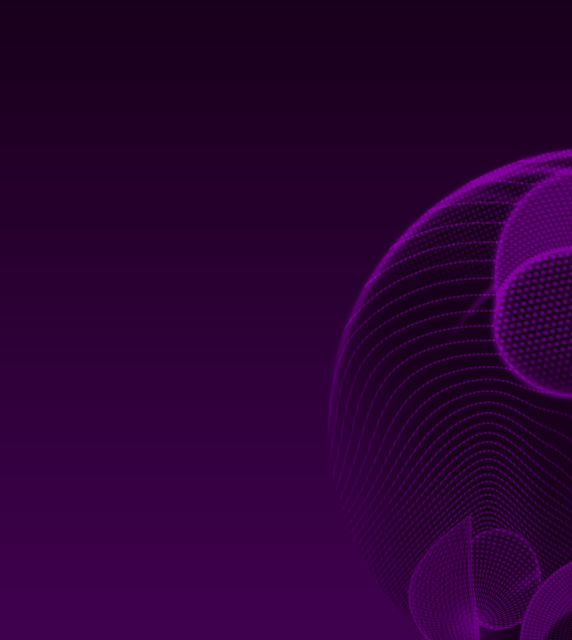
Write a Shadertoy shader that draws this background.

```glsl
// A violet gradient with a dark sphere of dotted contours, a looping tube and mesh petals.
#define TOP_COLOR vec3(0.095, 0.0, 0.105)
#define BOTTOM_COLOR vec3(0.25, 0.0, 0.31)
#define SHADE_COLOR vec3(0.092, 0.0, 0.105)
#define INK_COLOR vec3(0.54, 0.0, 0.66)
#define SPHERE_CENTER vec2(0.944, 0.338)
#define SPHERE_RADIUS 0.432
#define LINE_WIDTH 0.0013
#define DOT_PITCH 0.0068
#define CREST_X 0.762

// Soft coverage of a signed distance, negative inside.
float cover(float d) {
    float px = 1.0 / iResolution.y;
    return smoothstep(px, -px, d);
}

// Glow falling off around a curve.
float glow(float d, float width) {
    return exp(-d * d / (width * width));
}

float ellipse(vec2 p, vec2 center, vec2 radii) {
    return (length((p - center) / radii) - 1.0) * min(radii.x, radii.y);
}

// Round dots on a unit lattice.
float dots(vec2 g) {
    return smoothstep(0.48, 0.12, length(fract(g) - 0.5));
}

// Height field whose level sets bend down at the rim and rise to a crest.
float contourHeight(vec2 p) {
    float u = clamp((0.755 - p.x) / 0.245, 0.0, 1.0);
    float shoulder = 0.2 * (1.0 - sqrt(1.0 - u * u));
    float dx = p.x - CREST_X;
    float tent = 0.9 * (sqrt(dx * dx + 0.0004) - 0.02);
    float crest = smoothstep(0.48, 0.2, p.y);
    float ripple = 0.007 * sin((p.x - 0.78) * 36.0) * smoothstep(0.75, 0.87, p.x);
    return p.y + shoulder * (1.0 - 0.5 * crest) + tent * crest + ripple;
}

float contours(vec2 p) {
    float phase = 20.0 * log(max(contourHeight(p) - 0.03, 0.03));
    float slope = max(length(vec2(dFdx(phase), dFdy(phase))) * iResolution.y, 1.0);
    float d = abs(fract(phase) - 0.5) / slope;
    float line = smoothstep(LINE_WIDTH + 1.0 / iResolution.y, 0.3 * LINE_WIDTH, d);
    float bead = 0.68 + 0.32 * cos(6.2832 * p.x / DOT_PITCH + floor(phase) * 2.4);
    return line * bead;
}

// Tube: x is ink, y is how much it hides what lies behind.
vec2 tube(vec2 p) {
    vec2 mouth = vec2(0.901, 0.495);
    float outer = ellipse(p, vec2(0.911, 0.570), vec2(0.138, 0.164));
    float inner = ellipse(p, mouth, vec2(0.129, 0.115));
    vec2 q = p - mouth;
    float angle = atan(q.y, -q.x);
    float inMouth = cover(inner);
    float wall = cover(outer) * (1.0 - inMouth);
    float mesh = dots(vec2(angle * 19.0 + inner * 35.0, inner * 130.0));
    float ink = wall * (0.43 + 0.26 * mesh);
    vec2 lattice = vec2(p.x + 0.35 * p.y, p.y - 0.2 * p.x) / vec2(0.012, 0.0105);
    lattice.x += 0.5 * floor(lattice.y);
    ink += inMouth * (0.06 + 0.5 * dots(lattice) * smoothstep(0.36, 0.48, p.y));
    ink += 0.5 * glow(inner, 0.0055) + 0.2 * inMouth * glow(inner, 0.018);
    ink += 0.35 * glow(outer, 0.006) * smoothstep(0.46, 0.54, p.y);
    return vec2(ink, max(wall, inMouth));
}

// Petals at the foot of the sphere, in the same form as the tube.
vec2 petals(vec2 p) {
    vec2 root = vec2(0.742, 0.023);
    vec2 q = p - root;
    float angle = atan(q.x, q.y);
    float reach = length(q);
    float mesh = dots(vec2(angle * 15.0, reach / 0.0075));

    // Left lens with a pointed tip.
    float t = (p.y - 0.069) / 0.124;
    float leftEdge = 0.732 - 0.094 * (1.0 - t * t);
    float rightEdge = 0.737 + 0.012 * smoothstep(0.12, 0.0, p.y);
    float lens = max(max(leftEdge - p.x, p.x - rightEdge), p.y - 0.195);
    float leaf = cover(lens);
    float strands = 0.5 + 0.5 * sin((p.x - rightEdge) / (rightEdge - leftEdge + 0.01) * 95.0);
    float ink = leaf * (0.17 + 0.13 * strands + 0.16 * mesh + 0.22 * glow(lens, 0.005));

    // Round middle petal.
    float disc = ellipse(p, vec2(0.779, 0.095), vec2(0.066, 0.079));
    float round = cover(disc) * (1.0 - leaf);
    ink += round * (0.09 + 0.34 * mesh + 0.32 * glow(disc, 0.004));
    ink += round * 0.2 * glow(p.y - 0.09 - 0.7 * (p.x - 0.82), 0.01) * smoothstep(0.78, 0.83, p.x);

    // Right ribbon around a dark hollow.
    float rim = length(p - vec2(0.953, -0.005)) - 0.141;
    float hollow = length(p - vec2(0.938, -0.042)) - 0.100;
    float band = cover(max(rim, -hollow));
    float weave = dots(vec2(atan(p.y + 0.005, 0.953 - p.x) * 22.0, rim / 0.0065));
    ink = mix(ink, 0.34 + 0.24 * weave + 0.2 * glow(rim, 0.005), band);
    ink += cover(hollow) * (0.2 * weave + 0.25 * glow(hollow, 0.004));
    ink += 0.32 * glow(reach, 0.035);
    return vec2(ink, max(max(leaf, round), cover(rim)));
}

void mainImage(out vec4 fragColor, in vec2 fragCoord) {
    vec2 p = fragCoord / iResolution.y;
    vec3 color = mix(BOTTOM_COLOR, TOP_COLOR, clamp(p.y, 0.0, 1.0));

    // Sphere body, melting into the backdrop at the lower left.
    float edge = length(p - SPHERE_CENTER) - SPHERE_RADIUS;
    float inside = cover(edge);
    float shade = smoothstep(0.50, 0.74, p.x + 0.12 * smoothstep(0.25, 0.6, p.y));
    color = mix(color, SHADE_COLOR, inside * shade * 0.95);

    // Contours, upper grain and rim.
    float fade = mix(0.2, 0.5, smoothstep(0.56, 0.72, p.x + 0.25 * (p.y - 0.2)));
    fade *= 1.0 - 0.45 * smoothstep(0.79, 0.88, p.x);
    float ink = inside * contours(p) * fade;
    vec2 grain = vec2(p.x + 0.4 * p.y, p.y - 0.45 * p.x) / vec2(0.0085, 0.0095);
    ink += inside * dots(grain) * 0.3 * smoothstep(0.53, 0.66, p.y);
    float rimLight = smoothstep(0.24, 0.68, p.y);
    ink += rimLight * (0.55 * glow(edge + 0.005, 0.006) + 0.25 * inside * glow(edge, 0.024));

    // Folds under the rim and a streak leaving the tube.
    float fold = p.y - 0.735 + 2.3 * (p.x - 0.85) * (p.x - 0.85);
    ink += 0.5 * glow(fold, 0.007) * smoothstep(0.68, 0.8, p.x);
    float crease = p.y - 0.694 + 3.0 * (p.x - 0.762) * (p.x - 0.762);
    ink += 0.2 * inside * glow(crease, 0.006) * smoothstep(0.68, 0.74, p.x);
    float s = (p.x - 0.684) / 0.088;
    float streak = 0.65 * (p.y - mix(0.447, 0.551, s) - 0.03 * s * (1.0 - s));
    ink += 0.42 * glow(streak, 0.005) * smoothstep(0.0, 1.0, s) * step(s, 1.2);

    // Nearer forms cover the contours.
    vec2 loop = tube(p);
    vec2 flower = petals(p);
    ink = ink * (1.0 - loop.y) * (1.0 - flower.y) + loop.x + flower.x;
    color = mix(color, INK_COLOR, clamp(ink, 0.0, 0.95));
    fragColor = vec4(color, 1.0);
}
```
